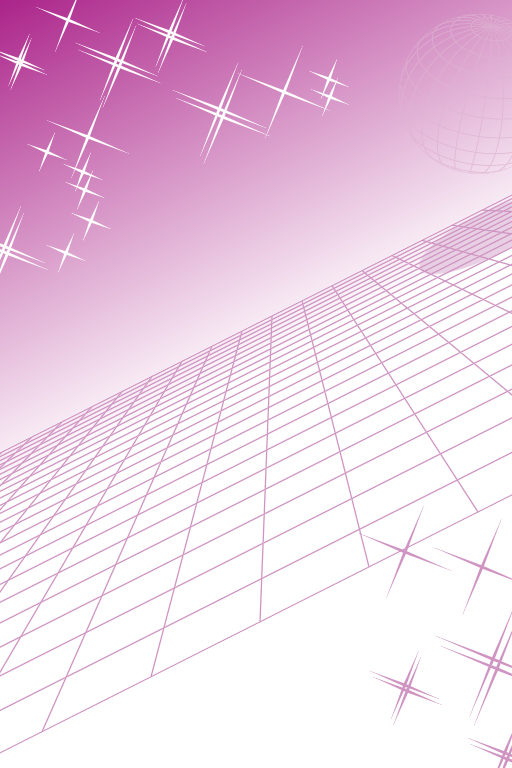
A WebGL 2 fragment shader for this background:

```glsl
#version 300 es
precision highp float;
// Magenta sky over a tilted perspective grid, with a wire globe and four-pointed sparkles.

uniform vec2 u_resolution;
out vec4 fragColor;

// Lengths are in canvas units: the canvas is WIDTH wide, y runs down from the top.
const float WIDTH = 512.0;
const vec3 WHITE = vec3(1.0);
const vec3 SKY_DEEP = vec3(0.67, 0.14, 0.54);
const vec3 GRID_INK = vec3(0.81, 0.58, 0.76);
const vec3 GLOBE_INK = vec3(0.87, 0.70, 0.82);
const vec3 SHADOW_INK = vec3(0.91, 0.81, 0.89);

const float HORIZON_Y = 453.0;      // height of the horizon at the left side
const float HORIZON_SLOPE = 0.504;
const float SKY_FADE = 47.0;        // the sky tint ends this far below the horizon
const float FLOOR_DEPTH = 300.0;
const vec2 COLUMN_START = vec2(272.0, 260.0); // column zero at far and near edge
const vec2 COLUMN_STEP = vec2(30.0, 109.0);   // column spacing at far and near edge
const float ROWS = 23.0;
const float GRID_HALF_WIDTH = 0.65;

const vec2 GLOBE_CENTER = vec2(479.0, 94.0);
const float GLOBE_RADIUS = 80.0;
const vec3 GLOBE_AXIS = vec3(13.0, -67.0, 42.0);
const float GLOBE_HALF_WIDTH = 0.4;
const vec2 SHADOW_CENTER = vec2(487.0, 235.0);
const vec2 SHADOW_RADII = vec2(75.0, 22.0);

const float STAR_TILT = 0.385;
const float STAR_HALF_WIDTH = 1.5;
const float TWIN_SHIFT = 0.06;      // shift between twin sparkles, per arm length
const float PI = 3.14159;

// Sparkles as x, y and arm length.
const vec3 SINGLES[12] = vec3[](
  vec3(68, 20, 34), vec3(284, 92, 50), vec3(329, 79, 22), vec3(330, 97, 20),
  vec3(88, 137, 44), vec3(47, 152, 21), vec3(83, 172, 21), vec3(85, 190, 21),
  vec3(91, 221, 22), vec3(66, 253, 21), vec3(405, 552, 50), vec3(482, 567, 52));
const vec3 TWINS[8] = vec3[](
  vec3(20, 62, 28), vec3(118, 63, 45), vec3(171, 35, 38), vec3(221, 113, 51),
  vec3(6, 250, 44), vec3(406, 688, 37), vec3(495, 664, 62), vec3(506, 756, 40));

float unit;   // size of one pixel in canvas units

float fill(float dist) { return clamp(0.5 - dist / unit, 0.0, 1.0); }

mat2 rotation(float a) { return mat2(cos(a), -sin(a), sin(a), cos(a)); }

// Distance to the nearest whole value of a smooth field.
float lineDistance(float field) {
  float slope = length(vec2(dFdx(field), dFdy(field))) / unit;
  return abs(fract(field + 0.5) - 0.5) / max(slope, 1e-5);
}

float depthBelowHorizon(vec2 p) { return p.y - HORIZON_Y + HORIZON_SLOPE * p.x; }

float floorGrid(vec2 p) {
  float t = clamp(depthBelowHorizon(p) / FLOOR_DEPTH, -0.1, 1.1);
  float spacing = mix(COLUMN_STEP.x, COLUMN_STEP.y, t);
  float column = (p.x - mix(COLUMN_START.x, COLUMN_START.y, t)) / spacing;
  vec2 inverse = 1.0 / COLUMN_STEP;
  float row = ROWS * (1.0 / spacing - inverse.y) / (inverse.x - inverse.y);
  float ink = fill(min(lineDistance(column), lineDistance(row)) - GRID_HALF_WIDTH);
  return ink * fill((abs(t - 0.5) - 0.5) * FLOOR_DEPTH - GRID_HALF_WIDTH);
}

float wireGlobe(vec2 p) {
  vec2 q = (p - GLOBE_CENTER) / GLOBE_RADIUS;
  vec3 normal = normalize(vec3(q, sqrt(max(1.0 - dot(q, q), 0.0))));
  vec3 axis = normalize(GLOBE_AXIS);
  vec3 side = normalize(cross(axis, vec3(1.0, 0.0, 0.0)));
  float latitude = asin(clamp(dot(normal, axis), -1.0, 1.0));
  float longitude = atan(dot(normal, cross(axis, side)), dot(normal, side));
  float wire = min(lineDistance(latitude * 12.0 / PI), lineDistance(longitude * 12.0 / PI));
  float rim = (length(q) - 1.0) * GLOBE_RADIUS;
  return fill(min(wire, abs(rim)) - GLOBE_HALF_WIDTH) * fill(rim);
}

float globeShadow(vec2 p) {
  vec2 q = rotation(-atan(HORIZON_SLOPE)) * (p - SHADOW_CENTER) / SHADOW_RADII;
  return fill((length(q) - 1.0) * SHADOW_RADII.y) * fill(-depthBelowHorizon(p));
}

// Two crossed spikes that taper to points.
float sparkle(vec2 q, float arm) {
  q = abs(q);
  vec2 halfWidth = STAR_HALF_WIDTH * (1.0 - q / arm);
  vec2 spikes = vec2(fill(q.y - halfWidth.x), fill(q.x - halfWidth.y));
  spikes *= step(q, vec2(arm));
  return max(spikes.x, spikes.y);
}

void main() {
  unit = WIDTH / u_resolution.x;
  vec2 p = vec2(gl_FragCoord.x, u_resolution.y - gl_FragCoord.y) * unit;
  float depth = depthBelowHorizon(p);

  // Sky, fading into the white floor
  float fade = clamp((depth + HORIZON_Y) / (HORIZON_Y + SKY_FADE), 0.0, 1.0);
  vec3 color = mix(SKY_DEEP, WHITE, fade);

  // Globe, its shadow and the floor
  color = mix(color, GLOBE_INK, 0.85 * wireGlobe(p));
  color = mix(color, SHADOW_INK, globeShadow(p));
  color = mix(color, GRID_INK, floorGrid(p));

  // Sparkles: white in the sky, tinted on the floor
  mat2 tilt = rotation(STAR_TILT);
  tilt = transpose(tilt);
  float stars = 0.0;
  for (int i = 0; i < 12; i++)
    stars = max(stars, sparkle((p - SINGLES[i].xy) * tilt, SINGLES[i].z));
  for (int i = 0; i < 8; i++) {
    vec2 q = (p - TWINS[i].xy) * tilt;
    vec2 shift = vec2(TWIN_SHIFT * TWINS[i].z);
    stars = max(stars, max(sparkle(q - shift, TWINS[i].z), sparkle(q + shift, TWINS[i].z)));
  }
  color = mix(color, depth < 0.0 ? WHITE : GRID_INK, stars);

  fragColor = vec4(color, 1.0);
}
```
